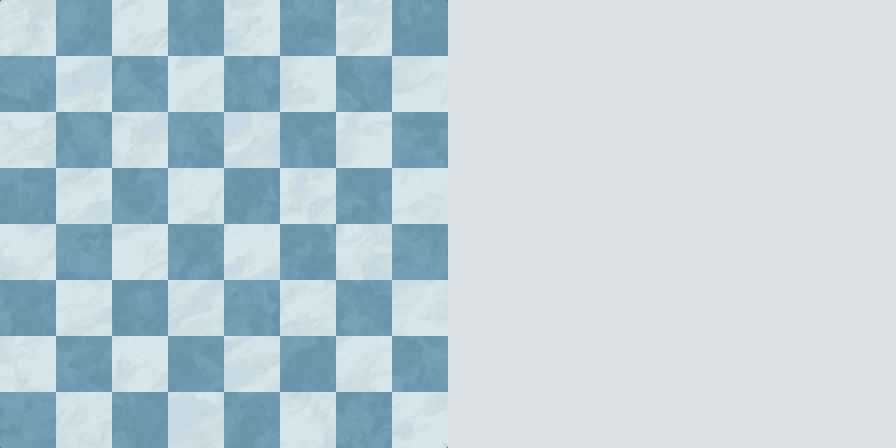
Write a WebGL 2 fragment shader that draws this pattern.

```glsl
#version 300 es
precision highp float;

// A blue and pale marble checkerboard fills the left square, beside a plain panel.
// Tiles come from an antialiased sign product; the stone grain is domain-warped
// value noise, seeded per tile and stretched into slanted veins.

uniform vec2 u_resolution;
out vec4 outColor;

const float TILES = 8.0;
const vec3 PANEL = vec3(0.867, 0.882, 0.892);
const vec3 DARK_TILE = vec3(0.405, 0.582, 0.672);
const vec3 DARK_CLOUD = vec3(0.490, 0.650, 0.725);
const vec3 LIGHT_TILE = vec3(0.785, 0.855, 0.882);
const vec3 LIGHT_CLOUD = vec3(0.846, 0.897, 0.912);
const vec3 CORNER = vec3(0.30, 0.40, 0.46);

float hash(vec2 p) {
  vec3 q = fract(vec3(p.xyx) * 0.1031);
  q += dot(q, q.yzx + 33.33);
  return fract((q.x + q.y) * q.z);
}

float valueNoise(vec2 p) {
  vec2 i = floor(p);
  vec2 f = fract(p);
  f = f * f * (3.0 - 2.0 * f);
  float low = mix(hash(i), hash(i + vec2(1.0, 0.0)), f.x);
  float high = mix(hash(i + vec2(0.0, 1.0)), hash(i + 1.0), f.x);
  return mix(low, high, f.y);
}

float fbm(vec2 p) {
  float sum = 0.0;
  float amplitude = 0.5;
  for (int octave = 0; octave < 5; octave++) {
    sum += amplitude * valueNoise(p);
    p = mat2(1.6, 1.2, -1.2, 1.6) * p + 7.3;
    amplitude *= 0.5;
  }
  return sum;
}

// Noise bent by a second noise, for torn marble edges.
float marble(vec2 p, float warp) {
  vec2 bend = vec2(fbm(p + 3.1), fbm(p + 17.7)) - 0.5;
  return fbm(p + warp * bend);
}

// Alternates between +1 and -1 per tile, softened over one pixel.
vec2 tileSign(vec2 u, float pixel) {
  vec2 f = fract(u);
  vec2 edge = min(f, 1.0 - f);
  return clamp(2.0 * edge / pixel, 0.0, 1.0) * (1.0 - 2.0 * mod(floor(u), 2.0));
}

float roundedBox(vec2 p, vec2 halfSize, float radius) {
  vec2 q = abs(p) - halfSize + radius;
  return length(max(q, 0.0)) + min(max(q.x, q.y), 0.0) - radius;
}

vec3 darkStone(vec2 p) {
  float cloud = smoothstep(0.40, 0.66, marble(p * 2.6, 2.0));
  float grain = fbm(p * 11.0) - 0.48;
  return mix(DARK_TILE, DARK_CLOUD, 0.55 * cloud + 0.10) + 0.045 * grain;
}

vec3 lightStone(vec2 p) {
  vec2 slant = mat2(0.85, -0.53, 0.53, 0.85) * p;
  float cloud = smoothstep(0.30, 0.58, marble(slant * vec2(1.6, 3.2), 2.2));
  float ridge = abs(marble(slant * vec2(1.8, 5.0) + 40.0, 1.5) - 0.48);
  float vein = 1.0 - smoothstep(0.0, 0.035, ridge);
  return mix(LIGHT_TILE, LIGHT_CLOUD, cloud) - 0.022 * vein;
}

void main() {
  vec2 p = gl_FragCoord.xy / u_resolution.y;
  float pixel = 1.0 / u_resolution.y;
  vec2 u = p * TILES;

  // Each tile samples its own patch of stone.
  vec2 cell = floor(u);
  vec2 seed = 30.0 * vec2(hash(cell + 5.0), hash(cell + 61.0));
  vec2 stone = fract(u) + seed;

  vec2 signs = tileSign(u, pixel * TILES);
  float darkness = 0.5 + 0.5 * signs.x * signs.y;
  vec3 board = mix(lightStone(stone), darkStone(stone), darkness);

  // Tiny rounded corners on the board.
  float outside = roundedBox(p - 0.5, vec2(0.5), 0.006);
  board = mix(board, CORNER, smoothstep(-0.5 * pixel, 0.5 * pixel, outside));

  float panel = clamp((p.x - 1.0) / pixel + 0.5, 0.0, 1.0);
  outColor = vec4(mix(board, PANEL, panel), 1.0);
}
```
